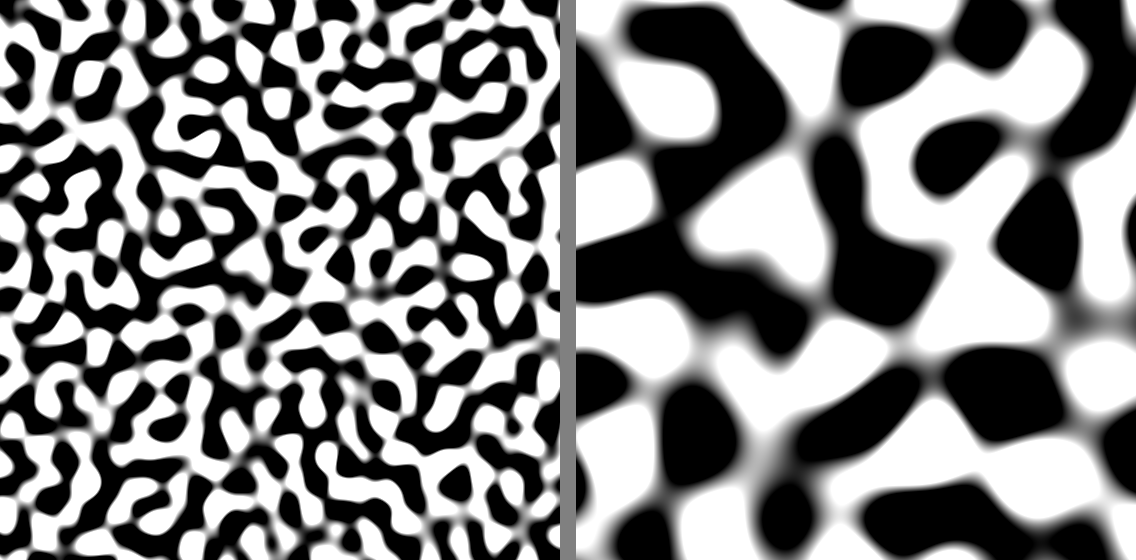
Left: the whole. Right: its middle third, enlarged.
This texture is drawn by a Shadertoy shader. Its source:

```glsl
// Black and white labyrinth of soft-edged worms, islands and holes.
// Plane waves of similar length but random heading and phase are summed into
// a band-limited random field, whose zero level is then cut with high contrast.

const float PI = 3.14159265;
const int WAVES = 96;

// Three random values in 0..1 from one number
vec3 hash3(float n) {
    vec3 p = fract(n * vec3(0.1031, 0.1030, 0.0973) + vec3(0.37, 0.71, 0.13));
    p += dot(p, p.yzx + 33.33);
    return fract((p.xxy + p.yzz) * p.zyx);
}

// Isotropic field with zero mean and unit variance
float bandNoise(vec2 p) {
    float sum = 0.0;
    for (int i = 0; i < WAVES; i++) {
        float n = float(i);
        vec3 rnd = hash3(n + 17.0);

        // Headings spread evenly over the half circle, with jitter
        float heading = PI * (n + rnd.x) / float(WAVES);
        vec2 direction = vec2(cos(heading), sin(heading));

        // Cycles per canvas, densest around the middle of the band
        float spread = rnd.y + hash3(n + 211.0).x - 1.0;
        float cycles = 13.7 + 6.0 * spread;

        sum += cos(2.0 * PI * (cycles * dot(p, direction) + rnd.z));
    }
    return sum * sqrt(2.0 / float(WAVES));
}

void mainImage(out vec4 fragColor, in vec2 fragCoord) {
    vec2 uv = fragCoord / iResolution.y;

    // Steep linear ramp: narrow grey rims and necks between flat tones
    float field = bandNoise(uv) + 0.025;
    float tone = clamp(0.5 + 1.4 * field, 0.0, 1.0);

    fragColor = vec4(vec3(tone), 1.0);
}
```
